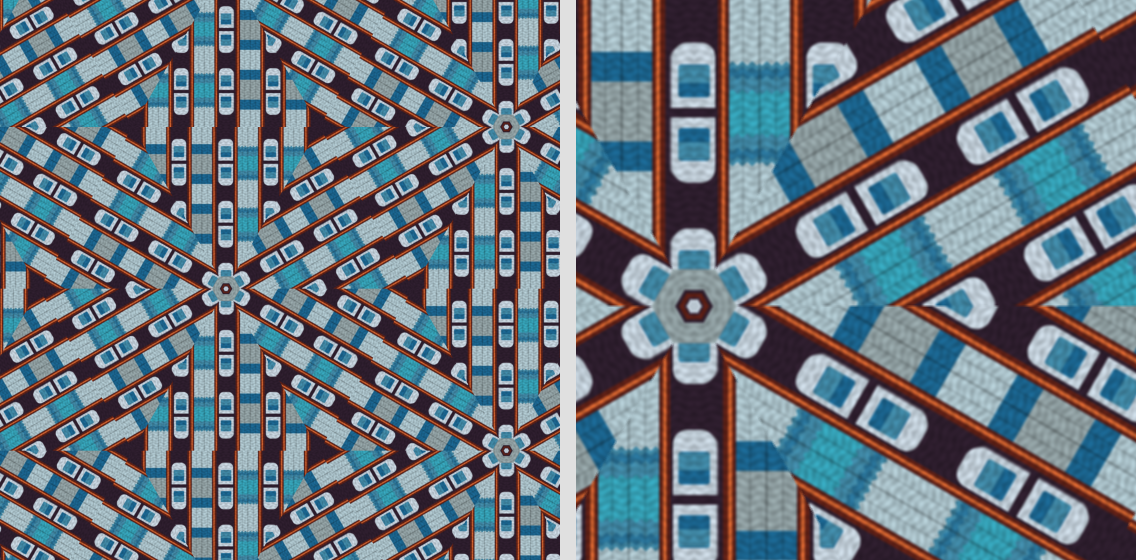
Left, the full canvas; right, a detail of the centre.
A three.js fragment shader for this pattern:

```glsl
// Six-fold kaleidoscope of woven blue bands, capsule lanes and orange piping on a triangular lattice.
varying vec2 vUv;

// Lengths are in units of 1/768 of the canvas.
const float CANVAS = 768.0;
const vec2 HUB_ORIGIN = vec2(310.0, 372.0);
const float SIDE = 444.0;           // distance between neighbouring hubs
const float HALF_SIDE = 222.0;
const float ROW = SIDE * 0.8660254; // distance between parallel lattice lines
const float LANE_PITCH = 63.0;      // spacing of nested capsule lanes
const float LANE_STEP = 1.6;        // sideways jump at each edge midpoint
const float CAPSULE_PITCH = 85.0;
const vec2 CAPSULE_HALF = vec2(10.0, 32.0);
const float CORE = 109.0;           // distance at which the dark centre begins
const float SOFT = 0.7;             // edge softness
const float WEAR = 0.11;

const vec3 PLUM   = vec3(0.17, 0.11, 0.17);
const vec3 RUST   = vec3(0.36, 0.12, 0.08);
const vec3 ORANGE = vec3(0.80, 0.38, 0.18);
const vec3 PALE   = vec3(0.65, 0.74, 0.77);
const vec3 GREY   = vec3(0.55, 0.61, 0.62);
const vec3 WHITE  = vec3(0.74, 0.79, 0.83);
const vec3 BLUE   = vec3(0.10, 0.38, 0.54);
const vec3 TEAL   = vec3(0.24, 0.51, 0.62);
const vec3 CYAN   = vec3(0.20, 0.61, 0.69);

// 1 inside a negative distance, 0 outside
float fill(float dist) { return 1.0 - smoothstep(-SOFT, SOFT, dist); }

float stripe(float x, float center, float halfWidth) {
  return fill(abs(x - center) - halfWidth);
}

float roundedBox(vec2 p, vec2 halfSize, float radius) {
  vec2 q = abs(p) - halfSize + radius;
  return length(max(q, 0.0)) + min(max(q.x, q.y), 0.0) - radius;
}

// Layered sines that stand in for thread and grime
float weave(vec2 p) {
  float threads = sin(p.y * 1.7 + 1.5 * sin(p.x * 0.6));
  float grime = sin(p.x * 0.9 + 2.0 * sin(p.y * 0.23)) * sin(p.y * 0.61 + p.x * 0.17);
  return 0.5 * threads + 0.7 * grime;
}

// Fold to (distance from nearest lattice line, position from its midpoint)
vec2 foldLattice(vec2 p) {
  vec2 best = vec2(SIDE, 0.0);
  for (int i = 0; i < 3; i++) {
    float angle = float(i) * 1.0471976;
    vec2 normal = vec2(cos(angle), sin(angle));
    float across = dot(p, normal);
    float row = floor(across / ROW + 0.5);
    float along = dot(p, vec2(-normal.y, normal.x));
    vec2 local = vec2(across - row * ROW, mod(along - row * HALF_SIDE, SIDE) - HALF_SIDE);
    if (abs(local.x) < abs(best.x)) best = local;
  }
  return best.x < 0.0 ? -best : best;
}

// Pale cloth crossed by dark bars
vec3 barredBand(float along) {
  float cell = floor((along - 30.5) / 41.0);
  vec3 color = mix(GREY, PALE, mod(cell, 2.0));
  return mix(color, BLUE, stripe(mod(along - 10.0, 41.0), 20.5, 6.8));
}

// Pale cloth crossed by wide cyan patches with teal ends
vec3 patchedBand(float along, float across) {
  float q = abs(mod(along - 8.0, 84.0) - 42.0) + 0.8 * sin(across * 1.4);
  vec3 color = mix(PALE, TEAL, fill(q - 23.0));
  color = mix(color, BLUE, stripe(q, 18.5, 2.0) * 0.6);
  return mix(color, CYAN, fill(q - 10.0));
}

// Split white capsule with a blue window in each half
vec3 capsules(vec3 ground, float across, float along) {
  float q = abs(mod(along - 6.0, CAPSULE_PITCH) - 0.5 * CAPSULE_PITCH);
  float body = fill(roundedBox(vec2(across, q), CAPSULE_HALF, 7.0)) * (1.0 - fill(q - 2.2));
  vec3 glass = mix(BLUE, TEAL, stripe(q, 17.5, 4.0));
  vec3 color = mix(WHITE, glass, fill(roundedBox(vec2(across, q - 14.5), vec2(7.2, 7.5), 1.5)));
  return mix(ground, color, body);
}

vec3 pattern(vec2 p) {
  vec2 local = foldLattice(p);
  float along = abs(local.y);
  bool barred = local.y > 0.0;
  float depth = local.x - (barred ? LANE_STEP : -LANE_STEP) * smoothstep(8.0, 14.0, local.x);
  float lane = abs(depth - LANE_PITCH * floor(depth / LANE_PITCH + 0.5));
  float bandOffset = 0.5 * LANE_PITCH - lane;

  // Lane, piping and capsules
  vec3 color = mix(PLUM, RUST, stripe(lane, 14.6, 2.9));
  color = mix(color, ORANGE, stripe(lane, 14.9, 0.9));
  if (depth < CORE - 10.0) color = capsules(color, lane, along);

  // Woven bands with faint lengthwise seams
  vec3 cloth = barred ? barredBand(along) : patchedBand(along, bandOffset);
  cloth *= 1.0 - 0.22 * stripe(bandOffset, 0.0, 0.6) - 0.12 * stripe(bandOffset, 7.5, 0.6);
  color = mix(color, cloth, fill(17.6 - lane) * fill(depth - CORE));

  // Hexagonal hub with a dark ringed eye
  float hub = HALF_SIDE - along;
  color = mix(color, GREY, fill(max(hub - 17.0, local.x - 10.0)));
  color = mix(color, PLUM, fill(hub - 7.5));
  color = mix(color, RUST, stripe(hub, 5.0, 1.0));
  color = mix(color, WHITE, fill(hub - 3.0));
  return color * (1.0 + WEAR * weave(vec2(depth, along)));
}

void main() {
  vec2 p = vUv * CANVAS - HUB_ORIGIN;
  vec3 sum = vec3(0.0);
  // Average a 3 by 3 grid to smooth the folds
  for (int i = 0; i < 9; i++) {
    vec2 cell = vec2(mod(float(i), 3.0), floor(float(i) / 3.0)) - 1.0;
    sum += pattern(p + cell * 0.5);
  }
  gl_FragColor = vec4(sum / 9.0, 1.0);
}
```
